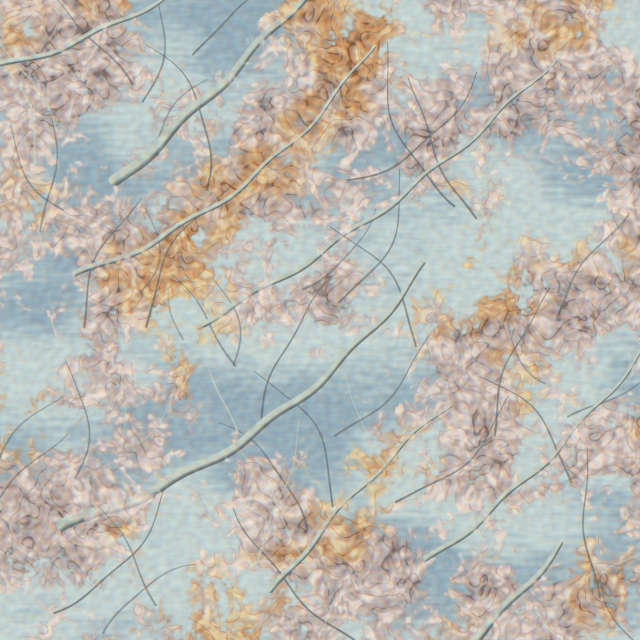
Reproduce this texture procedurally as a WebGL 2 fragment shader.

```glsl
#version 300 es
precision highp float;
// Pale diagonal branches and fine twigs among pink and amber leaves, over a hazy blue sky.
uniform vec2 u_resolution;
out vec4 fragColor;

const int BOUGHS = 8;
const int TWIGS = 52;
const vec3 SKY_DEEP = vec3(0.59, 0.68, 0.72);
const vec3 SKY_PALE = vec3(0.76, 0.82, 0.81);
const vec3 BARK_LIGHT = vec3(0.76, 0.80, 0.75);
const vec3 BARK_DARK = vec3(0.40, 0.43, 0.43);

vec2 hash2(vec2 p) {
  vec3 q = fract(p.xyx * vec3(0.1031, 0.1030, 0.0973));
  q += dot(q, q.yzx + 33.33);
  return fract((q.xx + q.yz) * q.zy);
}

float cornerSlope(vec2 cell, vec2 offset) {
  float angle = 6.2832 * hash2(cell + 57.0).x;
  return dot(vec2(cos(angle), sin(angle)), offset);
}

// Gradient noise, roughly -1 to 1
float gradientNoise(vec2 p) {
  vec2 i = floor(p), f = p - i;
  vec2 u = f * f * f * (f * (f * 6.0 - 15.0) + 10.0);
  vec2 e = vec2(0.0, 1.0);
  float low = mix(cornerSlope(i, f), cornerSlope(i + e.yx, f - e.yx), u.x);
  float high = mix(cornerSlope(i + e.xy, f - e.xy), cornerSlope(i + e.yy, f - e.yy), u.x);
  return 1.4 * mix(low, high, u.y);
}

float fractalNoise(vec2 p, float gain) {
  float sum = 0.0, amplitude = 1.0;
  for (int i = 0; i < 3; i++) {
    sum += amplitude * gradientNoise(p);
    p = mat2(1.6, 1.2, -1.2, 1.6) * p + 19.3;
    amplitude *= gain;
  }
  return sum;
}

// Three-step colour ramp
vec3 ramp(vec3 dark, vec3 middle, vec3 light, float t) {
  return mix(mix(dark, middle, smoothstep(0.0, 0.5, t)), light, smoothstep(0.5, 1.0, t));
}

vec3 skyColour(vec2 p) {
  float haze = fractalNoise(p * vec2(3.0, 4.5) + 4.0, 0.6);
  float streak = gradientNoise(p * vec2(22.0, 120.0));
  return mix(SKY_DEEP, SKY_PALE, smoothstep(-0.6, 0.25, haze + 0.25 * streak));
}

vec3 leafColour(float tone, float warmth) {
  vec3 pink = ramp(vec3(0.49, 0.42, 0.40), vec3(0.74, 0.67, 0.64), vec3(0.88, 0.82, 0.78), tone);
  vec3 amber = ramp(vec3(0.53, 0.35, 0.23), vec3(0.78, 0.59, 0.41), vec3(0.87, 0.78, 0.61), tone);
  return mix(pink, amber, warmth);
}

// Bent stroke centred at c: x = distance, y = signed side, z = position along it
vec3 bentStroke(vec2 p, vec2 c, float angle, float len, float bend) {
  vec2 dir = vec2(cos(angle), sin(angle));
  vec2 q = vec2(dot(p - c, dir), dot(p - c, vec2(-dir.y, dir.x)));
  float t = clamp(q.x / len + 0.5, 0.0, 1.0);
  q.y -= len * bend * (4.0 * t * (1.0 - t) - 0.5);
  q.y -= 0.004 * sin(q.x * 38.0 + c.x * 50.0);
  return vec3(length(vec2(q.x - (t - 0.5) * len, q.y)), q.y, t);
}

vec3 addTwigs(vec3 colour, vec2 p, float aspect, float soft) {
  for (int i = 0; i < TWIGS; i++) {
    vec2 a = hash2(vec2(float(i), 3.0)), b = hash2(vec2(float(i), 11.0));
    vec3 s = bentStroke(p, a * vec2(aspect, 1.0), mix(0.3, 2.4, b.x),
                        mix(0.08, 0.28, b.y), 0.35 * (fract(a.x * 17.0) - 0.5));
    float width = mix(0.0017, 0.0006, s.z);
    float cover = 1.0 - smoothstep(width - soft, width + soft, s.x);
    vec3 bark = mix(BARK_DARK, BARK_LIGHT, step(0.76, fract(b.x * 13.0)));
    colour = mix(colour, bark, cover * mix(0.4, 0.8, b.y));
  }
  return colour;
}

vec3 addBoughs(vec3 colour, vec2 p, float aspect, float soft, float leaves) {
  for (int i = 0; i < BOUGHS; i++) {
    vec2 a = hash2(vec2(float(i), 23.0)), b = hash2(vec2(float(i), 31.0));
    float across = (float(i) + 0.3 + 0.4 * a.x) / float(BOUGHS) - 0.5;
    vec2 c = vec2(0.5 * aspect, 0.5) + across * vec2(0.75, -1.0) + (a.y - 0.5) * vec2(0.45, 0.35);
    vec3 s = bentStroke(p, c, mix(0.5, 0.82, b.x), mix(0.4, 0.8, b.y), 0.14 * (a.x - 0.6));
    float thick = (i % 3 == 1) ? 0.0095 : 0.0050;
    float width = thick * mix(1.0, 0.45, s.z);
    float cover = 1.0 - smoothstep(width - soft, width + soft, s.x);
    float light = smoothstep(-0.9, 0.05, s.y / width);
    colour = mix(colour, mix(BARK_DARK, BARK_LIGHT, light), cover * (1.0 - 0.7 * leaves));
  }
  return colour;
}

void main() {
  vec2 p = gl_FragCoord.xy / u_resolution.y;
  float aspect = u_resolution.x / u_resolution.y;
  float soft = max(0.0016, 0.8 / u_resolution.y);

  // Ragged leaf clumps
  vec2 warped = p + 0.012 * vec2(gradientNoise(p * 17.0), gradientNoise(p * 17.0 + 40.0));
  float clump = fractalNoise(p * 4.2 + 8.0, 0.55);
  float flakes = fractalNoise(warped * 30.0, 0.75);
  float foliage = smoothstep(-0.16, 0.22, clump + 0.38 * flakes + 0.06);

  // Leaf tones with dark creases between them
  float shade = gradientNoise(p * 7.0 + 21.0);
  float crease = 1.0 - smoothstep(0.0, 0.16, abs(gradientNoise(warped * 42.0 + 13.0)));
  float tone = 0.62 + 0.48 * flakes + 0.28 * shade - 0.26 * crease;
  float warmth = smoothstep(0.02, 0.5, gradientNoise(p * 4.5 + 33.0) + 0.35 * gradientNoise(p * 26.0));

  vec3 colour = mix(skyColour(p), leafColour(tone, warmth), foliage * 0.94);
  colour = addTwigs(colour, p, aspect, soft);
  float overlap = foliage * smoothstep(0.0, 0.5, shade + 0.5 * flakes);
  colour = addBoughs(colour, p, aspect, soft, overlap);

  // Fine grain, shifted per channel for coloured fringes
  vec2 shift = vec2(0.003, 0.002);
  vec3 grain = vec3(gradientNoise((p - shift) * 85.0), gradientNoise(p * 85.0),
                    gradientNoise((p + shift) * 85.0));
  colour += grain * mix(0.05, 0.10, foliage);
  colour += 0.02 * gradientNoise(p * vec2(45.0, 190.0));
  fragColor = vec4(clamp(colour, 0.0, 1.0), 1.0);
}
```
